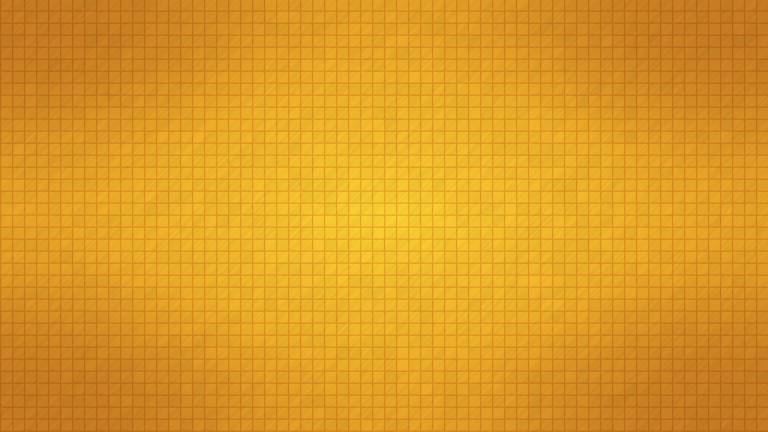
A Shadertoy shader for this pattern:

```glsl
// Golden wall of small bevelled square tiles with diagonal brushing, glowing from the centre.

const float PI = 3.14159265;
const vec2 TILE_COUNT = vec2(64.0, 36.0);
const float JOINT_WIDTH = 0.105;
const float JOINT_OFFSET = 0.0625;

const vec3 GLOW_GOLD = vec3(0.965, 0.805, 0.195);
const vec3 WARM_GOLD = vec3(0.905, 0.660, 0.155);
const vec3 CORNER_BRONZE = vec3(0.765, 0.480, 0.130);
const vec3 JOINT_TINT = vec3(0.935, 0.800, 0.720);

float hash(vec2 p) {
    vec3 q = fract(vec3(p.xyx) * 0.1031);
    q += dot(q, q.yzx + 33.33);
    return fract((q.x + q.y) * q.z);
}

// Smooth noise along one axis; the seed selects an independent strip.
float stripNoise(float x, float seed) {
    float i = floor(x);
    float f = smoothstep(0.0, 1.0, x - i);
    return mix(hash(vec2(i, seed)), hash(vec2(i + 1.0, seed)), f);
}

// Antialiased coverage of a line, from the distance to its centre.
float lineCoverage(float dist, float width, float pixel) {
    return clamp((0.5 * width - dist) / pixel + 0.5, 0.0, 1.0);
}

// Radial glow whose slope vanishes at the borders, so it wraps smoothly.
vec3 glowColour(vec2 uv) {
    float radius = length(sin(PI * (uv - 0.5)));
    vec3 gold = mix(GLOW_GOLD, WARM_GOLD, min(radius, 1.0));
    return mix(gold, CORNER_BRONZE, smoothstep(0.85, 1.45, radius));
}

// Faint brushed streaks rising to the right, different on every tile.
float brushing(vec2 local, vec2 id) {
    float seed = 1.0 + id.x + id.y * TILE_COUNT.x;
    float across = (local.x - local.y) * 4.0 + 8.0;
    return stripNoise(across, seed) - 0.5;
}

// Lit upper-left rim and shaded lower-right rim.
float bevel(vec2 local, float pixel) {
    float rim = 0.12 + pixel;
    float lit = max(smoothstep(rim, 0.0, local.x), smoothstep(rim, 0.0, 1.0 - local.y));
    float shaded = max(smoothstep(rim, 0.0, 1.0 - local.x), smoothstep(rim, 0.0, local.y));
    return lit - shaded;
}

void mainImage(out vec4 fragColor, in vec2 fragCoord) {
    vec2 uv = fragCoord / iResolution.xy;
    vec2 grid = uv * TILE_COUNT - JOINT_OFFSET;
    vec2 id = mod(floor(grid), TILE_COUNT);
    vec2 local = fract(grid);
    vec2 pixel = TILE_COUNT / iResolution.xy;

    // Tile face
    float shade = 1.0;
    shade += 0.026 * (hash(id + 7.0) - 0.5);
    shade += 0.050 * brushing(local, id);
    shade += 0.016 * bevel(local, pixel.y);
    vec3 colour = glowColour(uv) * shade;

    // Joints, with slight wear from tile to tile
    vec2 edge = min(local, 1.0 - local);
    float vertical = lineCoverage(edge.x, JOINT_WIDTH, pixel.x);
    float horizontal = lineCoverage(edge.y, JOINT_WIDTH, pixel.y);
    float wear = mix(0.82, 1.0, hash(id + 41.0));
    colour *= mix(vec3(1.0), JOINT_TINT, wear * max(vertical, horizontal));

    fragColor = vec4(colour, 1.0);
}
```
